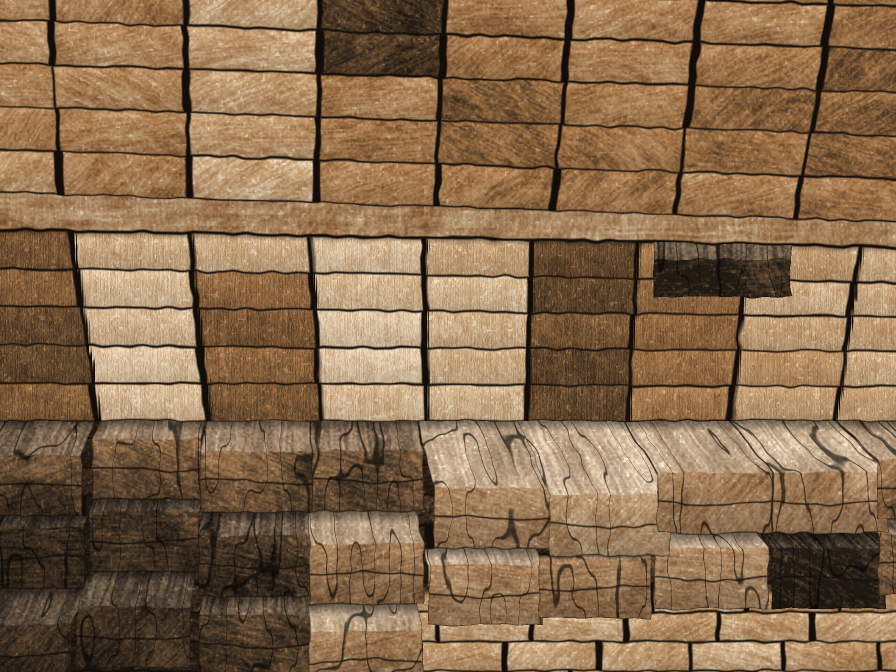
Reproduce this texture procedurally as a Shadertoy shader.

```glsl
// Timber seen end-on: two tiers of boards split by a batten, above a tier of
// weathered blocks that jut out. Tiers are fanned grids, blocks a layered loop.

const vec2 SPAN = vec2(768, 576);  // design units over the canvas
const vec3 SOOT = vec3(.13, .10, .07), UMBER = vec3(.34, .25, .16);
const vec3 OCHRE = vec3(.61, .43, .26), TAN = vec3(.75, .61, .45);
const vec3 PALE = vec3(.90, .83, .72), GAP_COLOR = vec3(.07, .05, .035);
const float TOP_PITCH = 37.;       // board height, upper tier
const float MID_END = 361.;        // foot of the middle tier
const float BLOCK = 52.;           // height of a jutting block
const float SPREAD = .0022;        // widening of nearer blocks
// Tone per column: -1 soot, 0 umber, 1 ochre, 2 tan, 3 pale
const float TOP_TONE[8] = float[8](1.5, 1.4, 1.8, 1.1, .9, 1.2, 1.1, .8);
const float MID_TONE[9] = float[9](.4, 2.3, .7, 2.4, 2.2, .25, .9, 1.9, 2.);
const float LOW_TONE[9] = float[9](.1, .4, .5, .4, 1.3, 1.5, 1.2, 1.4, .9);
const float UNDER_TONE[9] = float[9](-.3, -.2, -.2, 1., 1.3, 1.1, 1.4, -.8, .7);
// Depth of the visible top face, first and second layer of blocks
const float REACH[9] = float[9](30., 16., 27., 26., 58., 64., 45., 45., 34.);
const float UNDER_REACH[9] = float[9](10., 10., 20., 28., 14., 2., 13., 13., 12.);

struct Face { vec2 q; float tone, seed, edge, lit, top, cracked; };

float hash(vec2 p) {
  vec3 a = fract(p.xyx * vec3(.1031, .1030, .0973));
  a += dot(a, a.yzx + 33.33);
  return fract((a.x + a.y) * a.z);
}
float noise(vec2 p) {
  vec2 i = floor(p), f = fract(p);
  f *= f * (3. - 2. * f);
  return mix(mix(hash(i), hash(i + vec2(1, 0)), f.x),
             mix(hash(i + vec2(0, 1)), hash(i + 1.), f.x), f.y);
}
float bump(float d) { return exp(-d * d); }
vec3 woodRamp(float t) {
  vec3 c = mix(SOOT, UMBER, clamp(t + 1., 0., 1.));
  c = mix(c, OCHRE, clamp(t, 0., 1.));
  c = mix(c, TAN, clamp(t - 1., 0., 1.));
  return mix(c, PALE, clamp(t - 2., 0., 1.));
}
// Rings, saw marks, specks, cracks and dark rim of one face
vec3 wood(Face f, vec2 p) {
  vec2 shift = f.seed * vec2(91, 47);
  float angle = (f.seed - .35) * 1.5, c0 = cos(angle), s0 = sin(angle);
  float radius = length(f.q - vec2(100. * f.seed, 75)) + 5. * noise(p * .06);
  float ring = noise(vec2(radius * .3, f.seed * 50.));
  float saw = noise(mat2(c0, s0, -s0, c0) * f.q * vec2(.07, .65) + shift);
  float along = noise(f.q * vec2(.45, .025) + shift);
  float blotch = .65 * noise(p * .035 + shift) + .35 * noise(p * .12);
  float t = f.tone + 1.1 * blotch + .8 * noise(p * .55 + shift) - .95;
  t += mix(.55 * ring + .7 * saw - .62, along - .5, f.top);
  t += .7 * smoothstep(.78, .95, noise(p * .42 + 7.));
  vec3 c = woodRamp(t) * f.lit;
  vec3 weathered = dot(c, vec3(.35, .5, .15)) * vec3(1.08, 1, .9);
  c = mix(c, weathered, .4 * f.top + .2 * f.cracked);
  float vein = abs(noise(f.q * vec2(.1, .022) + shift) - .5);
  c *= 1. - .6 * f.cracked * (1. - smoothstep(.008, .035, vein));
  return mix(GAP_COLOR, c, smoothstep(-.8, 1.3, f.edge));
}
// One board of a grid; g holds column and row
Face board(vec2 g, vec2 pitch, float tone) {
  vec2 id = floor(g), f = g - id;
  float h = hash(id + pitch.y), h2 = hash(id + 31.);
  float side = min(f.x * pitch.x - 3.5 * h, (1. - f.x) * pitch.x - 3.5 * h2) - .5;
  float seam = min(f.y, 1. - f.y) * pitch.y - .3 - .6 * h2;
  return Face(f * pitch, tone + .6 * h2 - .3, h, min(side, seam), 1.07 - .17 * f.y, 0., 0.);
}
Face upperTier(vec2 p, float foot) {
  float t = p.y / 170., pitch = mix(112., 105.5, t), row = (p.y - foot) / TOP_PITCH;
  float u = (p.x - 9. * bump((p.x - 270.) / 130.) - mix(42., 52., t)) / pitch;
  int k = clamp(int(floor(u)) + 1, 0, 7);
  float charred = k == 3 && row < -3. ? 1.5 : 0.;
  return board(vec2(u, row), vec2(pitch, TOP_PITCH), TOP_TONE[k] - charred);
}
Face middleTier(vec2 p, float head) {
  float t = (p.y - 200.) / 160., pitch = mix(97., 90.5, t), tall = (MID_END - head) / 5.;
  float u = (p.x - 13. * bump((p.x - 330.) / 170.) - mix(60., 82., t)) / pitch;
  float row = (p.y - head) / tall;
  int k = clamp(int(floor(u)) + 1, 0, 8);
  float fresh = k == 2 && row < 1. ? 1.6 : 0.;
  Face f = board(vec2(u, row), vec2(pitch, tall), MID_TONE[k] + fresh);
  f.lit *= mix(.7, 1., smoothstep(0., 6., p.y - head));
  vec2 d = p - vec2(560, 208);  // a charred board that juts out
  float rim = min(min(d.x, 118. - d.x), min(d.y, 47. - d.y)), top = step(d.y, 14.);
  if (rim > 0.) f = Face(d, 1.1 * top - .7, .4, rim, 1., top, 1.);
  return f;
}
// Blocks from the lowest layer up, over a backing of boards
Face lowerTier(vec2 p) {
  float sunny = smoothstep(335., 355., p.x) * smoothstep(500., 515., p.y);
  vec2 grid = vec2(p.x / 80. + .3 * floor(p.y / 25.), p.y / 25.);
  Face f = board(grid, vec2(80, 25), mix(-.8, 1.9, sunny));
  for (int n = 0; n < 22; n++) {
    int layer = n < 4 ? 2 : n < 13 ? 1 : 0, k = n < 4 ? n : (n - 4) % 9;
    float h = hash(vec2(k, layer) + 5.), first = REACH[k], under = UNDER_REACH[k];
    float reach = layer == 0 ? first : layer == 1 ? under : 12. + 20. * h;
    float back = MID_END - 1. + float(layer) * BLOCK;
    back += (layer > 0 ? first : 0.) + (layer > 1 ? under : 0.);
    float d = p.y - back, near = layer > 0 ? .5 * first : 0.;
    float s = 1. + SPREAD * (near + clamp(d, 0., reach)), face = d - reach;
    float a = ((p.x - 250.) / s + 168.) / 91. - float(k - 1) + .07 * (h - .5);
    float edge = min(min(a, 1. - a) * 91. * s - .5, min(d, BLOCK - face));
    if (edge < 0.) continue;
    float top = 1. - smoothstep(-.7, .7, face);
    float seam = abs(face - .5 * BLOCK + 2. * sin(a * 5. + h * 9.)) - .3;
    float tone = (layer == 0 ? LOW_TONE[k] : UNDER_TONE[k]) + .45 * top;
    float lit = mix(1.06 - .24 * face / BLOCK, mix(.65, 1.12, smoothstep(0., 12., d)), top);
    f = Face(vec2(a * 91., d), tone, h, min(edge, seam), lit, top, 1.);
  }
  return f;
}
vec3 timber(vec2 p) {
  vec2 q = p + 2.5 * vec2(noise(p * .09), noise(p * .09 + 40.)) - 1.25;
  float foot = 165. + .033 * p.x, head = 197. + .02 * p.x, rim = min(q.y - foot, head - q.y - 1.5);
  Face f = Face(q.yx, 1.15 + .8 * noise(q * vec2(.03, .4)), .3, rim, .93, .15, 0.);  // batten
  if (q.y < foot) f = upperTier(q, foot);
  else if (q.y > MID_END) f = lowerTier(q);
  else if (q.y > head) f = middleTier(q, head);
  return wood(f, p) * (1. - .25 * smoothstep(280., 0., p.x) * smoothstep(350., 480., p.y));
}
void mainImage(out vec4 fragColor, in vec2 fragCoord) {
  vec3 sum = vec3(0);
  for (int i = 0; i < 4; i++) {  // 2 x 2 smoothing
    vec2 uv = (fragCoord + .5 * vec2(i % 2, i / 2) - .25) / iResolution.xy;
    sum += timber(vec2(uv.x, 1. - uv.y) * SPAN);
  }
  fragColor = vec4(.25 * sum, 1);
}
```
